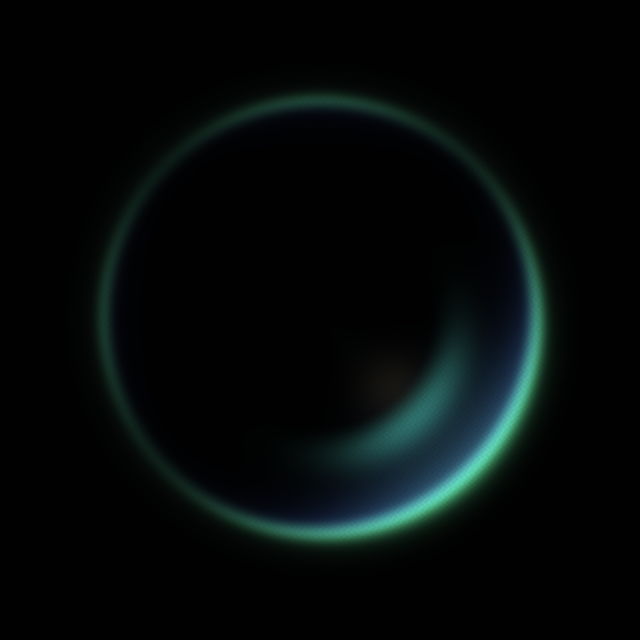
Write a WebGL 2 fragment shader that draws this background.

```glsl
#version 300 es
precision highp float;

uniform vec2 u_resolution;
out vec4 fragColor;

// Layout, in units of the canvas
const vec2 CENTER = vec2(0.501, 0.504);
const float RING_RADIUS = 0.339;
const float RING_WIDTH = 0.013;
const float HALO_WIDTH = 0.036;
const float CRESCENT_RADIUS = 0.214;
const float CRESCENT_WIDTH = 0.036;
const vec2 EMBER_CENTER = vec2(0.612, 0.395);
const float EMBER_WIDTH = 0.052;
const float LIGHT_ANGLE = -0.80;
const float GRAIN = 0.035;

// Colours
const vec3 BACKDROP = vec3(0.002, 0.003, 0.003);
const vec3 RING_COLOR = vec3(0.19, 0.46, 0.31);
const vec3 HALO_DIM = vec3(0.022, 0.040, 0.034);
const vec3 HALO_LIT = vec3(0.08, 0.20, 0.13);
const vec3 INDIGO = vec3(0.10, 0.15, 0.40);
const vec3 SKY = vec3(0.25, 0.45, 0.60);
const vec3 TEAL = vec3(0.14, 0.36, 0.32);
const vec3 EMBER = vec3(0.07, 0.055, 0.035);

float bell(float x, float width) {
    return exp(-x * x / (width * width));
}

// Fine uneven texture from layered sines
float sineGrain(vec2 p) {
    float a = sin(p.x * 731.0 + 2.0 * sin(p.y * 417.0));
    float b = sin(p.y * 803.0 + 2.0 * sin(p.x * 569.0));
    return 0.5 * (a + b);
}

// Four soft highlights on top of one strong directional light
float ringLight(float angle, float facing) {
    float top = pow(max(sin(angle), 0.0), 4.0);
    return 0.24 + 0.88 * pow(facing, 4.0) + 0.12 * cos(4.0 * angle) + 0.08 * top;
}

void main() {
    float side = min(u_resolution.x, u_resolution.y);
    vec2 uv = (gl_FragCoord.xy - 0.5 * u_resolution) / side + 0.5;
    vec2 p = uv - CENTER;
    float radius = length(p);
    float angle = atan(p.y, p.x + 1e-6);
    float d = radius - RING_RADIUS;
    float facing = 0.5 + 0.5 * cos(angle - LIGHT_ANGLE);
    float focus = pow(facing, 7.0);
    float light = ringLight(angle, facing);

    // Green rim and its outer halo
    vec3 color = BACKDROP;
    color += RING_COLOR * light * bell(d, RING_WIDTH * (1.0 + 0.3 * focus));
    float halo = bell(max(d, 0.0), HALO_WIDTH) * smoothstep(-0.03, 0.012, d);
    color += mix(HALO_DIM, HALO_LIT, focus) * halo;

    // Blue light fading inward from the rim
    float depth = mix(0.026, 0.065, focus);
    float inward = exp(min(d, 0.0) / depth) * smoothstep(0.014, -0.018, d);
    color += mix(INDIGO, SKY, focus) * inward * (0.06 + 0.94 * light * light);

    // Teal crescent with a sharper inner edge
    float innerEdge = smoothstep(0.168, CRESCENT_RADIUS, radius);
    float fade = bell(max(radius - CRESCENT_RADIUS, 0.0), CRESCENT_WIDTH);
    color += TEAL * innerEdge * fade * pow(facing, 10.0);

    // Warm trace inside the dark disc
    float ember = bell(length(uv - EMBER_CENTER), EMBER_WIDTH);
    color += EMBER * ember * (1.0 - innerEdge);

    color *= 1.0 + GRAIN * sineGrain(uv);
    fragColor = vec4(clamp(color, 0.0, 1.0), 1.0);
}
```
